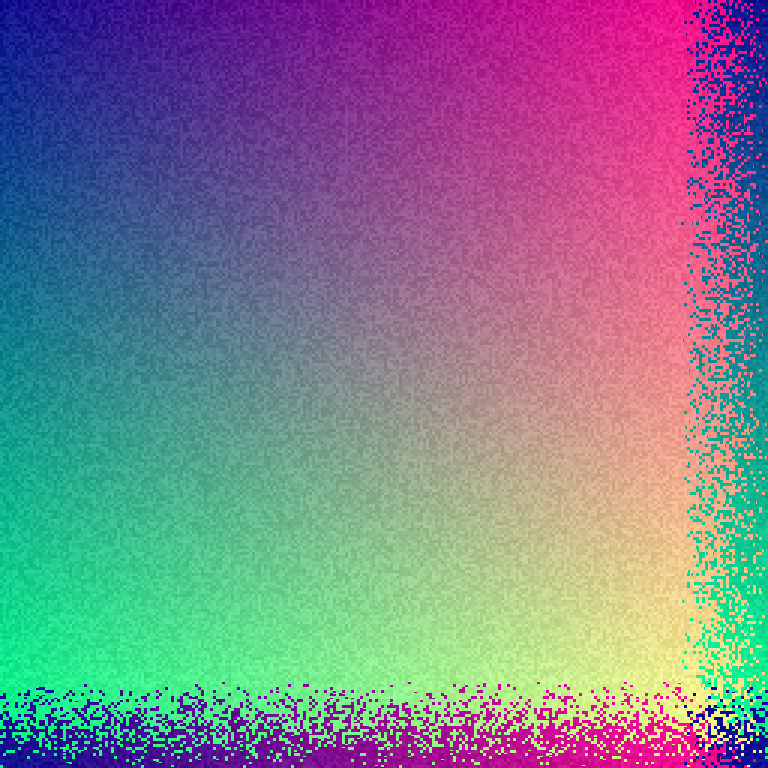
This background is drawn by a WebGL 2 fragment shader. Its source:

```glsl
#version 300 es
precision highp float;
// Two-axis colour gradient with fine grain that wraps into speckle at the right and bottom edges.

#define GRAIN_CELLS 256.0
#define GRAIN_AMOUNT 0.113
#define BLUE_BASE 0.5

uniform vec2 u_resolution;
out vec4 outColor;

// Uniform random value in 0..1 for each grid cell
float hash(vec2 cell) {
    vec3 p = fract(cell.xyx * 0.1031);
    p += dot(p, p.yzx + 33.33);
    return fract((p.x + p.y) * p.z);
}

void main() {
    vec2 uv = gl_FragCoord.xy / u_resolution;

    // Red grows to the right, green grows downward
    vec3 gradient = vec3(uv.x, 1.0 - uv.y, BLUE_BASE);

    // One grain value per cell lifts every channel; overflow wraps to dark
    float grain = GRAIN_AMOUNT * hash(floor(uv * GRAIN_CELLS));
    outColor = vec4(fract(gradient + grain), 1.0);
}
```
